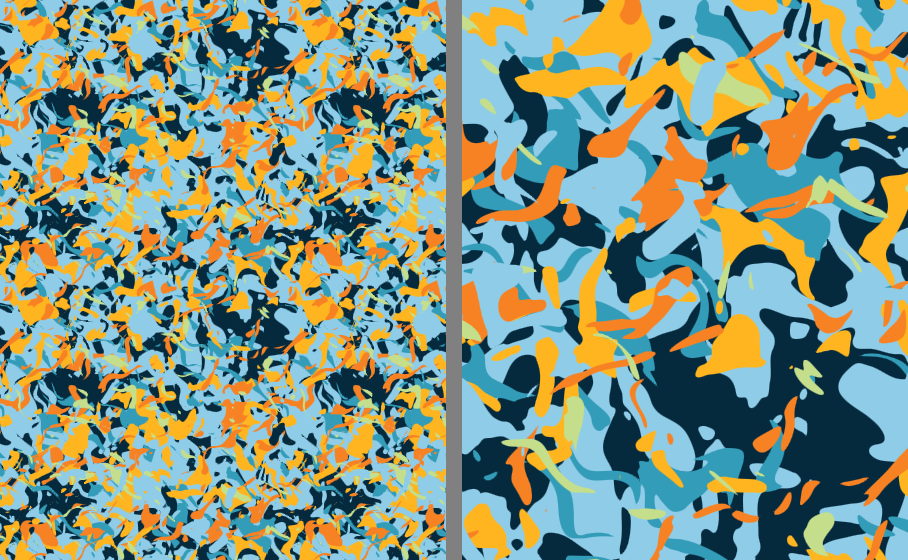
Left, the full canvas; right, a detail of the centre.
Write a Shadertoy shader that draws this pattern.

```glsl
// Tiled camouflage of small warped blobs in blue, navy, teal, yellow, orange and pale green.

float hash(vec2 p) {
    return fract(sin(dot(p, vec2(127.1, 311.7))) * 43758.5453);
}

// One lattice corner of the gradient noise; wrapping the cell makes it tile.
float corner(vec2 cell, vec2 offset, vec2 cells, float seed) {
    float angle = 6.2832 * hash(mod(cell, cells) + seed * 7.31);
    return dot(vec2(cos(angle), sin(angle)), offset);
}

// Gradient noise with a whole number of cells per tile.
float tiledNoise(vec2 uv, vec2 cells, float seed) {
    vec2 p = uv * cells;
    vec2 i = floor(p), f = p - i;
    vec2 w = f * f * (3.0 - 2.0 * f);
    vec2 e = vec2(1.0, 0.0);
    float low = mix(corner(i, f, cells, seed), corner(i + e.xy, f - e.xy, cells, seed), w.x);
    float high = mix(corner(i + e.yx, f - e.yx, cells, seed), corner(i + e.xx, f - e.xx, cells, seed), w.x);
    return mix(low, high, w.y);
}

// Blob field: clusters, main shapes and ragged detail, slanted by a whole-tile shear.
float blobs(vec2 uv, float shear, float seed) {
    vec2 warp = vec2(tiledNoise(uv, vec2(12.0), seed + 1.0), tiledNoise(uv, vec2(12.0), seed + 2.0));
    vec2 p = uv + 0.07 * warp;
    p.x += shear * p.y;
    return tiledNoise(p, vec2(20.0, 15.0), seed + 3.0)
         + 0.42 * tiledNoise(p, vec2(39.0, 31.0), seed + 4.0)
         + 0.50 * tiledNoise(p, vec2(6.0, 5.0), seed + 5.0);
}

// Soft bump that gathers one colour around a place in the tile.
float cluster(vec2 uv, vec2 centre, vec2 size) {
    vec2 d = (fract(uv - centre + 0.5) - 0.5) / size;
    return exp(-dot(d, d));
}

// Lays a colour wherever the field exceeds the level, with a smooth edge.
vec3 paint(vec3 below, vec3 ink, float field, float level) {
    float edge = max(fwidth(field), 1e-4);
    return mix(below, ink, clamp((field - level) / edge + 0.5, 0.0, 1.0));
}

void mainImage(out vec4 fragColor, in vec2 fragCoord) {
    // Two tiles down, a little over one and a half across
    vec2 uv = fragCoord / iResolution.y / vec2(0.508, 0.5);

    vec3 sky = vec3(0.56, 0.80, 0.91);
    vec3 navy = vec3(0.02, 0.16, 0.24);
    vec3 teal = vec3(0.20, 0.61, 0.72);
    vec3 yellow = vec3(1.00, 0.71, 0.12);
    vec3 orange = vec3(0.97, 0.51, 0.14);
    vec3 lime = vec3(0.77, 0.87, 0.55);

    // Larger gatherings of each colour
    float darkArea = cluster(uv, vec2(0.78, 0.86), vec2(0.08, 0.06))
                   + cluster(uv, vec2(0.27, 0.62), vec2(0.12, 0.05))
                   + cluster(uv, vec2(0.96, 0.80), vec2(0.05, 0.08))
                   + cluster(uv, vec2(0.20, 0.23), vec2(0.09, 0.05));
    float yellowArea = cluster(uv, vec2(0.22, 0.38), vec2(0.06, 0.10))
                     + cluster(uv, vec2(0.24, 0.72), vec2(0.07, 0.05));
    float orangeArea = cluster(uv, vec2(0.25, 0.53), vec2(0.10, 0.03));
    float skyArea = cluster(uv, vec2(0.49, 0.31), vec2(0.08, 0.07))
                  + cluster(uv, vec2(0.80, 0.48), vec2(0.08, 0.06));

    // Layers from the ground up
    vec3 col = sky;
    col = paint(col, navy, blobs(uv, 0.0, 10.0) + 0.5 * darkArea - 0.3 * skyArea, 0.07);
    col = paint(col, teal, blobs(uv, 1.0, 20.0) - 0.2 * darkArea, 0.25);
    col = paint(col, yellow, blobs(uv, 0.0, 30.0) + 0.45 * yellowArea - 0.3 * darkArea, 0.20);
    col = paint(col, orange, blobs(uv, -1.0, 40.0) + 0.4 * orangeArea - 0.2 * darkArea, 0.30);
    col = paint(col, lime, blobs(uv, 1.0, 50.0) - 0.2 * darkArea, 0.42);
    col = paint(col, sky, blobs(uv, 0.0, 60.0) + 0.25 * skyArea - 0.2 * darkArea, 0.36);

    fragColor = vec4(col, 1.0);
}
```
